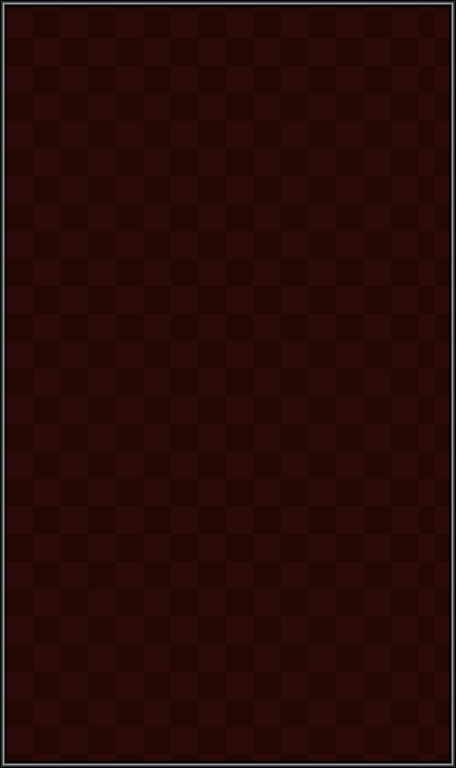
Give the GLSL for this pattern, as a Shadertoy shader.

```glsl
#define CELL 0.03586                 // side of a square, in canvas heights
#define ORIGIN vec2(0.0072, 0.0139)  // top left corner of the first full square
#define SEAM 0.0273                  // width of the cut column at the right
#define LINE (1.0 / 512.0)           // width of one frame line
#define LIGHT_RED vec3(0.168, 0.040, 0.038)
#define DARK_RED vec3(0.132, 0.027, 0.008)
#define EDGE_RED vec3(0.070, 0.012, 0.004)
#define BLACK vec3(0.003, 0.008, 0.008)
#define GREY vec3(0.32)
#define SILVER vec3(0.627, 0.622, 0.622)

// Smoothed step, one pixel wide
float edge(float dist, float pixel) {
    return clamp(dist / pixel + 0.5, 0.0, 1.0);
}

// Smoothed square wave: +1 in even cells, -1 in odd ones
vec2 squareWave(vec2 cell, float blur) {
    vec2 dist = abs(mod(cell - 0.5, 2.0) - 1.0) - 0.5;
    return clamp(2.0 * dist / blur, -1.0, 1.0);
}

vec3 checker(vec2 p, float width, float pixel) {
    vec2 wave = squareWave((p - ORIGIN) / CELL, pixel / CELL);
    // The last column is cut short by one of the opposite phase
    wave.x = mix(wave.x, 1.0, edge(p.x - width + SEAM, pixel));
    return mix(DARK_RED, LIGHT_RED, 0.5 + 0.5 * wave.x * wave.y);
}

void mainImage(out vec4 fragColor, in vec2 fragCoord) {
    float pixel = 1.0 / iResolution.y;
    vec2 size = iResolution.xy * pixel;
    vec2 p = fragCoord * pixel;
    p.y = size.y - p.y;

    // Nested frame lines, from the rim inwards
    vec2 toRim = min(p, size - p);
    float rim = min(toRim.x, toRim.y);
    vec3 color = BLACK;
    color = mix(color, GREY, edge(rim - LINE, pixel));
    color = mix(color, SILVER, edge(rim - 2.0 * LINE, pixel));
    color = mix(color, BLACK, edge(rim - 3.0 * LINE, pixel));
    color = mix(color, EDGE_RED, edge(rim - 4.0 * LINE, pixel));

    // Checkered field
    color = mix(color, checker(p, size.x, pixel), edge(rim - 5.0 * LINE, pixel));
    fragColor = vec4(color, 1.0);
}
```
